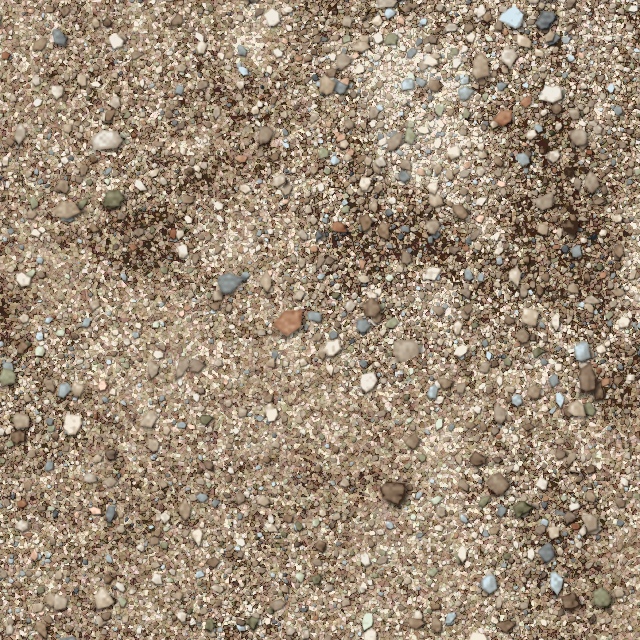
A Shadertoy shader for this texture:

```glsl
const vec3 TONES[6] = vec3[6](
    vec3(0.22, 0.16, 0.13), vec3(0.42, 0.35, 0.29), vec3(0.56, 0.48, 0.41),
    vec3(0.67, 0.61, 0.53), vec3(0.79, 0.74, 0.67), vec3(0.94, 0.92, 0.88));
const float RANKS[6] = float[6](0.03, 0.13, 0.31, 0.545, 0.775, 0.95);

const vec3 SLATE = vec3(-0.10, -0.01, 0.06);
const vec3 MOSS = vec3(-0.05, 0.01, -0.03);
const vec3 RUST = vec3(0.06, -0.05, -0.09);
const vec3 SAND_WARMTH = vec3(0.02, 0.0, -0.025);

const float SAND_SCALE = 165.0;     // sand grains across the canvas
const float SPECK_SCALE = 310.0;    // finest speckle
const float SAND_CONTRAST = 0.85;
const float SAND_LEVEL = 0.60;
const float GAP_DEPTH = 0.34;       // darkness between sand grains
const float SHADOW_DEPTH = 0.55;    // darkness beside a stone
const int STONE_LAYERS = 5;
const float FINEST_STONES = 105.0;
const float LAYER_RATIO = 0.64;
const vec2 LIGHT_DIR = vec2(-0.6, 0.8);

float hash(vec2 p) {
    return fract(sin(dot(p, vec2(127.1, 311.7))) * 43758.5453);
}

vec2 hash2(vec2 p) {
    return vec2(hash(p), hash(p + 57.3));
}

float noise(vec2 p) {
    vec2 i = floor(p), f = fract(p);
    f = f * f * (3.0 - 2.0 * f);
    return mix(mix(hash(i), hash(i + vec2(1, 0)), f.x),
               mix(hash(i + vec2(0, 1)), hash(i + vec2(1, 1)), f.x), f.y);
}

float fbm(vec2 p) {
    float sum = 0.0, amp = 0.53;
    for (int i = 0; i < 4; i++) {
        sum += amp * noise(p);
        p = mat2(1.6, 1.2, -1.2, 1.6) * p + 7.3;
        amp *= 0.5;
    }
    return sum;
}

// Colour of a tone rank, 0 darkest to 1 lightest
vec3 ramp(float t) {
    vec3 c = TONES[0];
    for (int i = 1; i < 6; i++)
        c = mix(c, TONES[i], clamp((t - RANKS[i - 1]) / (RANKS[i] - RANKS[i - 1]), 0.0, 1.0));
    return c;
}

vec3 mineralTint(float h) {
    if (h < 0.13) return SLATE;
    if (h < 0.22) return MOSS;
    if (h > 0.94) return RUST;
    return SAND_WARMTH * (h * 2.0 - 0.6);
}

// Packed sand grains with dark gaps
vec3 sand(vec2 uv, float coarse, float stain) {
    vec2 p = uv * SAND_SCALE;
    p += 0.7 * (vec2(noise(p * 0.8), noise(p * 0.8 + 31.0)) - 0.5);
    vec2 cell = floor(p), nearestId = cell;
    float near = 9.0, second = 9.0;
    for (int y = -1; y <= 1; y++)
    for (int x = -1; x <= 1; x++) {
        vec2 id = cell + vec2(x, y);
        float d = length(id + hash2(id) - p);
        if (d < near) { second = near; near = d; nearestId = id; }
        else second = min(second, d);
    }
    float gap = 1.0 - smoothstep(0.0, 0.3, second - near);
    float speck = noise(uv * SPECK_SCALE + 11.0) - 0.5;
    float tone = SAND_LEVEL + stain
               + SAND_CONTRAST * (hash(nearestId + 9.1) - 0.5) * (0.8 + 0.35 * coarse)
               + 0.4 * speck - GAP_DEPTH * gap * (0.6 + 0.7 * coarse);
    vec3 chroma = vec3(hash(nearestId + 3.7), hash(nearestId + 5.9), hash(nearestId + 8.3)) - 0.5;
    return ramp(tone) + SAND_WARMTH + 0.06 * chroma;
}

// Angular outline: an irregular polygon cut by six planes
float stoneDistance(vec2 q, float radius, vec2 id) {
    float d = -radius;
    for (int k = 0; k < 6; k++) {
        float h = hash(id + float(k) * 3.17);
        float a = (float(k) + 0.7 * h) * 1.0472;
        d = max(d, dot(q, vec2(cos(a), sin(a))) - radius * (0.7 + 0.35 * fract(h * 7.0)));
    }
    return d;
}

// Scattered stones of one size, drawn over the colour below
vec3 stones(vec3 col, vec2 uv, float scale, float density, float stain, float seed) {
    vec2 p = uv * scale + seed * 13.7;
    vec2 cell = floor(p);
    float soft = 0.6 * scale / iResolution.y + 0.02;
    for (int y = -1; y <= 1; y++)
    for (int x = -1; x <= 1; x++) {
        vec2 id = cell + vec2(x, y);
        if (hash(id + 21.4) > density) continue;
        vec2 q = p - id - 0.5 - 0.6 * (hash2(id + 4.2) - 0.5);
        float radius = mix(0.22, 0.46, hash(id + 33.1));
        if (length(q) > radius * 2.2) continue;
        float angle = 6.2832 * hash(id + 12.9);
        vec2 axis = vec2(cos(angle), sin(angle));
        vec2 local = vec2(dot(q, axis), dot(q, vec2(-axis.y, axis.x)));
        local.y *= mix(1.0, 1.7, hash(id + 17.7));
        float d = stoneDistance(local, radius, id);
        float lit = dot(q, LIGHT_DIR) / radius;
        float shadow = (1.0 - smoothstep(0.0, 0.5 * radius, d)) * smoothstep(0.4, -0.7, lit);
        col *= 1.0 - SHADOW_DEPTH * shadow;
        float tone = 0.24 + 0.78 * hash(id + 41.3) + 0.6 * stain + 0.13 * lit
                   + 0.3 * (noise(uv * 190.0 + id) - 0.5)
                   - 0.2 * smoothstep(-0.3 * radius, 0.0, d);
        vec3 body = ramp(tone) + mineralTint(hash(id + 27.6));
        col = mix(col, body, 1.0 - smoothstep(-soft, soft, d));
    }
    return col;
}

void mainImage(out vec4 fragColor, in vec2 fragCoord) {
    vec2 uv = fragCoord / iResolution.xy;

    // Gravelly ground towards the upper right, smooth sand elsewhere
    vec2 fromGravel = (uv - vec2(0.74, 0.72)) / vec2(0.42, 0.36);
    float gravel = exp(-dot(fromGravel, fromGravel));
    float coarse = smoothstep(0.3, 0.95, 0.55 * gravel + 0.95 * fbm(uv * 5.0 + 2.0));

    // Damp brown stains and bleached patches
    float band = exp(-pow((uv.y - 0.64 - 0.15 * (uv.x - 0.4)) / 0.14, 2.0));
    float damp = smoothstep(0.42, 0.75, fbm(uv * 8.0 + 19.0)) * (0.3 + 0.7 * max(band, gravel));
    float bleach = smoothstep(0.52, 0.78, fbm(uv * 13.0 + 43.0)) * (0.1 + 0.9 * gravel);
    float stain = 0.5 * bleach - 0.42 * damp + 0.12 * (noise(uv * 24.0) - 0.5);

    vec3 col = sand(uv, coarse, stain);
    float scale = FINEST_STONES;
    for (int i = 0; i < STONE_LAYERS; i++) {
        float size = float(i) / float(STONE_LAYERS - 1);
        float density = mix(0.3, 0.05, sqrt(size)) + coarse * mix(0.4, 0.12, size);
        col = stones(col, uv, scale, density, stain, float(i) + 1.0);
        scale *= LAYER_RATIO;
    }

    // Pale dust lying over the bleached patches
    col = mix(col, TONES[5], 0.3 * bleach * noise(uv * 60.0));
    fragColor = vec4(clamp(col, 0.0, 1.0), 1.0);
}
```
